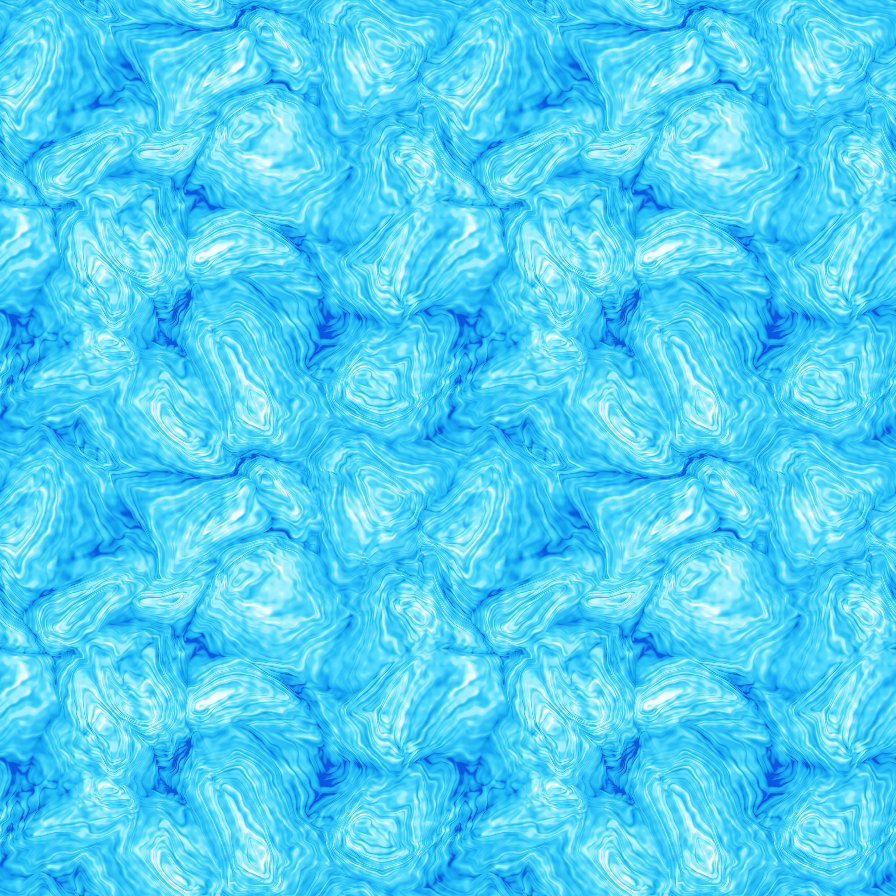
Write a WebGL 1 fragment shader that draws this texture.

```glsl
precision highp float;
// Blue layered stone: overlapping warped domes ringed by fine strata, with dark creases.
// Weighted cell distances form a height field; its contours become irregular lines.
// Wrapped gradient noise bends and weathers them, in two repeats across and down.

uniform vec2 u_resolution;

const float REPEATS = 2.0;
const float DOME_GRID = 4.0;   // domes per side of one repeat
const float TAU = 6.2831853;

const vec3 DEEP  = vec3(0.04, 0.35, 0.87);
const vec3 AZURE = vec3(0.08, 0.64, 0.94);
const vec3 SKY   = vec3(0.16, 0.76, 0.97);
const vec3 CYAN  = vec3(0.31, 0.85, 0.99);
const vec3 ICE   = vec3(0.60, 0.93, 1.00);
const vec3 FROST = vec3(0.93, 1.00, 1.00);

vec2 hash2(vec2 p) {
  vec3 h = fract(p.xyx * vec3(0.1031, 0.1030, 0.0973));
  h += dot(h, h.yzx + 33.33);
  return fract((h.xx + h.yz) * h.zy);
}

float cornerSlope(vec2 cell, vec2 offset, float period, float seed) {
  float angle = TAU * hash2(mod(cell, period) + seed).x;
  return dot(vec2(cos(angle), sin(angle)), offset);
}

// Gradient noise that wraps after a whole number of cells
float noise(vec2 p, float period, float seed) {
  vec2 i = floor(p), f = p - i;
  vec2 u = f * f * f * (f * (f * 6.0 - 15.0) + 10.0);
  vec2 e = vec2(1.0, 0.0);
  float low = mix(cornerSlope(i, f, period, seed),
                  cornerSlope(i + e.xy, f - e.xy, period, seed), u.x);
  float high = mix(cornerSlope(i + e.yx, f - e.yx, period, seed),
                   cornerSlope(i + e.xx, f - e.xx, period, seed), u.x);
  return mix(low, high, u.y);
}

float tileNoise(vec2 p, float cells, float seed) {
  return noise(p * cells, cells, seed);
}

vec2 warp(vec2 p, float cells, float amount, float seed) {
  return p + amount * vec2(tileNoise(p, cells, seed), tileNoise(p, cells, seed + 31.0));
}

// Returns height, gap to the next dome, and distance from the dome centre
vec3 domes(vec2 p) {
  vec2 cell = floor(p);
  float best = -9.0, second = -9.0, radius = 0.0;
  for (int y = -2; y <= 2; y++) {
    for (int x = -2; x <= 2; x++) {
      vec2 id = cell + vec2(float(x), float(y));
      vec2 wrapped = mod(id, DOME_GRID);
      vec2 traits = hash2(wrapped + 71.0);
      vec2 d = id + 0.12 + 0.76 * hash2(wrapped + 17.0) - p;
      float c = cos(TAU * traits.x), s = sin(TAU * traits.x);
      d = vec2(c * d.x + s * d.y, c * d.y - s * d.x) * vec2(1.25, 0.82);
      float r = sqrt(dot(d, d) + 0.006);
      float height = 0.4 * traits.y - r;
      if (height > best) {
        second = best;
        best = height;
        radius = r;
      } else {
        second = max(second, height);
      }
    }
  }
  return vec3(best, best - second, radius);
}

// Dark thread where signed noise crosses zero
float thread(float n, float width) {
  return 1.0 - smoothstep(0.0, width, abs(n));
}

vec3 palette(float tone) {
  vec3 c = mix(DEEP, AZURE, smoothstep(0.0, 0.27, tone));
  c = mix(c, SKY, smoothstep(0.25, 0.50, tone));
  c = mix(c, CYAN, smoothstep(0.48, 0.72, tone));
  c = mix(c, ICE, smoothstep(0.70, 0.91, tone));
  return mix(c, FROST, smoothstep(0.91, 1.15, tone));
}

void main() {
  vec2 p = gl_FragCoord.xy / u_resolution * REPEATS;

  // Bend the plane from broad folds down to small wrinkles
  vec2 q = warp(p, 3.0, 0.18, 3.0);
  q = warp(q, 7.0, 0.055, 11.0);
  q = warp(q, 17.0, 0.019, 23.0);
  q = warp(q, 37.0, 0.006, 29.0);
  vec3 dome = domes(q * DOME_GRID);
  float height = dome.x + 0.20 * tileNoise(q, 6.0, 41.0);
  height += 0.07 * tileNoise(q, 15.0, 43.0) + 0.025 * tileNoise(p, 34.0, 47.0);

  // Strata follow the height and drift slowly along their length
  float broad = tileNoise(p, 4.0, 53.0);
  float drift = 4.0 * tileNoise(q, 6.0, 61.0);
  float band = noise(vec2(height * 21.0, drift), 64.0, 5.0);
  float fine = noise(vec2(height * 44.0, drift * 2.0), 128.0, 9.0);
  float line = thread(noise(vec2(height * 15.0, drift + 7.3), 64.0, 13.0), 0.15);
  line *= smoothstep(-0.35, 0.35, tileNoise(q, 9.0, 83.0));

  // Weathered grain, hairline veins and dark folds where domes meet
  float grain = tileNoise(q, 28.0, 91.0) + tileNoise(p, 58.0, 97.0);
  float vein = thread(tileNoise(q, 13.0, 107.0), 0.06);
  vein *= smoothstep(-0.1, 0.4, tileNoise(p, 7.0, 113.0));
  float crease = exp(-dome.y / 0.085);
  crease *= smoothstep(-0.3, 0.35, tileNoise(p, 6.0, 101.0));
  crease *= mix(0.5, 1.0, smoothstep(0.0, -0.4, height));

  float tone = 0.61 + 0.30 * (1.0 - smoothstep(0.0, 0.75, dome.z));
  tone += 0.40 * band + 0.30 * fine + 0.14 * broad + 0.20 * grain;
  tone -= 0.28 * line + 0.16 * vein + 0.55 * crease;
  gl_FragColor = vec4(palette(tone), 1.0);
}
```
